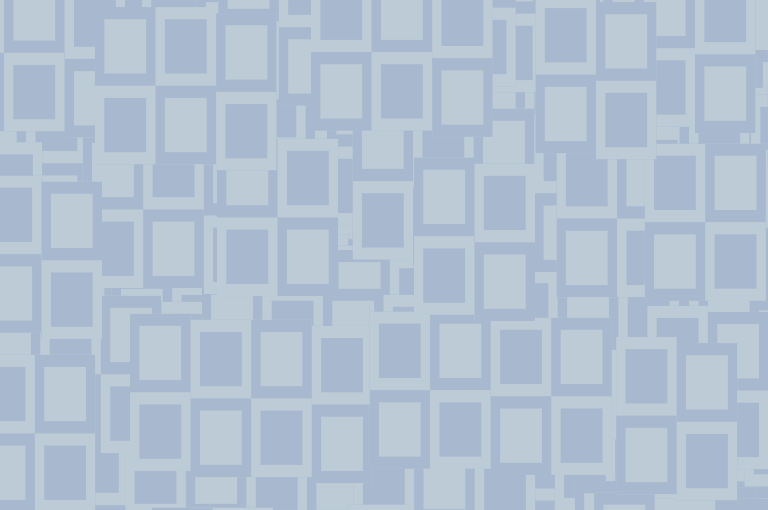
A Shadertoy shader for this pattern:

```glsl
// Overlapping blocks of framed rectangles in two pale blues. Each block is a
// small checkerboard of tiles whose frame and centre swap colours; jittered
// blocks are painted layer on layer, so slivers of older ones show between.

#define TILE vec2(0.1188, 0.1543)   // tile size, canvas height = 1
#define INNER 0.69                  // centre size as a share of the tile
#define CELL vec2(0.44, 0.335)      // spacing of the blocks
#define JITTER 0.28                 // scatter of blocks within their cells
#define STEP_DOWN 0.012             // drop after every second column
#define LAYERS 4
#define LIGHT vec3(0.737, 0.797, 0.839)
#define DARK vec3(0.659, 0.722, 0.812)

float hash(vec2 p) {
    return fract(sin(dot(p, vec2(127.1, 311.7))) * 43758.5453);
}

// Signed distance to a box of the given half size
float boxDistance(vec2 p, vec2 halfSize) {
    vec2 d = abs(p) - halfSize;
    return length(max(d, 0.0)) + min(max(d.x, d.y), 0.0);
}

// Coverage of the inside of a distance field, smoothed over one pixel
float coverage(float d, float pixel) {
    return clamp(0.5 - d / pixel, 0.0, 1.0);
}

// Lower every second column of a block; phase moves the first drop
vec2 staircase(vec2 p, float phase) {
    float column = floor(p.x / TILE.x);
    p.y += STEP_DOWN * floor((column + phase) * 0.5);
    return p;
}

// Checkerboard of framed tiles, from -1 (dark) to 1 (light)
float framedTiles(vec2 p, float pixel) {
    vec2 id = floor(p / TILE);
    vec2 local = p - (id + 0.5) * TILE;

    // Soft sign change across the borders between tiles
    vec2 border = clamp((0.5 * TILE - abs(local)) * 2.0 / pixel, 0.0, 1.0);
    float checker = 1.0 - 2.0 * mod(id.x + id.y, 2.0);
    float centre = coverage(boxDistance(local, 0.5 * INNER * TILE), pixel);
    return checker * border.x * border.y * (1.0 - 2.0 * centre);
}

// Paint one block, of two to four columns, over the tone below it
float paintBlock(float tone, vec2 p, vec2 id, float seed, float pixel) {
    vec2 key = id + seed * 17.3;
    vec2 shift = vec2(hash(key), hash(key + 5.7)) * JITTER + 0.05;
    float phase = floor(hash(key + 9.1) * 2.0);
    float flip = hash(key + 13.9) < 0.5 ? -1.0 : 1.0;
    vec2 count = vec2(2.0 + floor(hash(key + 21.3) * 3.0), 2.0);

    vec2 q = staircase(p - shift * CELL, phase);
    vec2 halfSize = 0.5 * count * TILE;
    float mask = coverage(boxDistance(q - halfSize, halfSize), pixel);
    return mix(tone, flip * framedTiles(q, pixel), mask);
}

void mainImage(out vec4 fragColor, in vec2 fragCoord) {
    float pixel = 1.0 / iResolution.y;
    vec2 p = fragCoord * pixel;

    // Unbroken ground of tiles
    float tone = framedTiles(staircase(p + vec2(0.03, 0.05), 0.0), pixel);

    // Jittered blocks, each layer on its own shifted brick grid
    for (int layer = 0; layer < LAYERS; layer++) {
        float seed = float(layer) + 1.0;
        vec2 q = p + vec2(hash(vec2(seed, 2.0)), hash(vec2(seed, 8.0))) * CELL;
        for (int j = 1; j >= 0; j--) {
            float row = floor(q.y / CELL.y) - float(j);
            float slide = hash(vec2(row, seed * 3.1)) * CELL.x;
            for (int i = 1; i >= 0; i--) {
                float column = floor((q.x + slide) / CELL.x) - float(i);
                vec2 id = vec2(column, row);
                vec2 local = q + vec2(slide, 0.0) - id * CELL;
                tone = paintBlock(tone, local, id, seed, pixel);
            }
        }
    }

    fragColor = vec4(mix(DARK, LIGHT, 0.5 + 0.5 * tone), 1.0);
}
```
